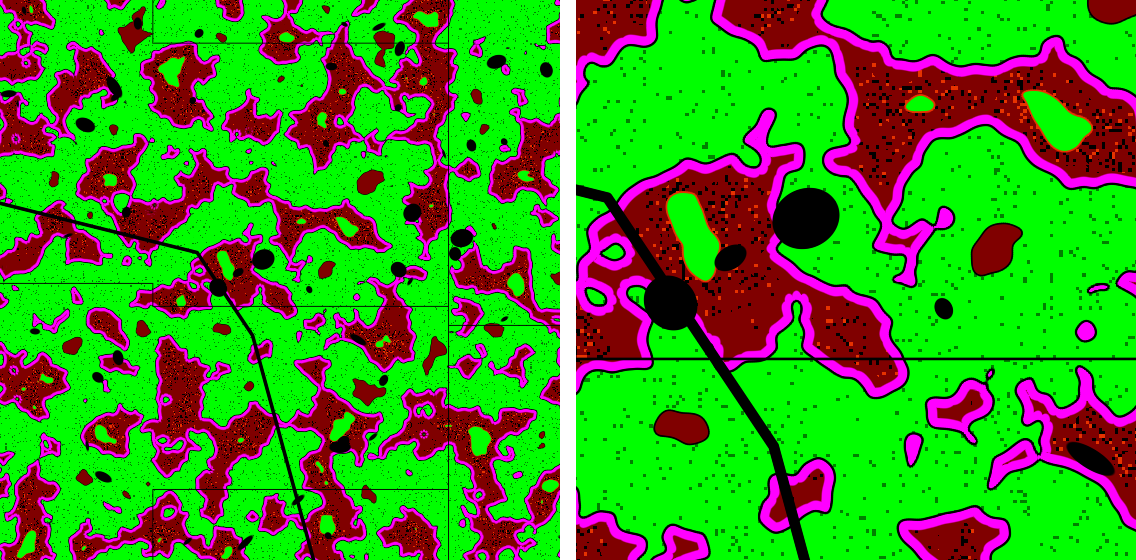
Left, the full canvas; right, a detail of the centre.
This texture is drawn by a Shadertoy shader. Its source:

```glsl
// Green ground with ragged magenta-rimmed red islands, black blots and a net of black lines.
#define ISLAND_FREQ 11.0
#define SHORE_LEVEL 0.045
#define RIM_WIDTH 0.0062
#define OUTLINE 0.0007
#define PEAK_LEVEL 0.47
#define SPECK_CELLS 512.0
#define BLOT_COUNT 46
#define THIN_LINE 0.0008
#define THICK_LINE 0.0032

const vec3 GREEN = vec3(0.0, 1.0, 0.0);
const vec3 MAGENTA = vec3(1.0, 0.0, 1.0);
const vec3 MAROON = vec3(0.5, 0.0, 0.0);
const vec3 ORANGE = vec3(0.9, 0.2, 0.0);
const vec3 BLACK = vec3(0.0);

// Thin frame lines, each stored as start.xy, end.xy
const vec4 FRAMES[9] = vec4[9](
    vec4(0.801, 0.0, 0.801, 1.0), vec4(0.273, 0.923, 0.801, 0.923),
    vec4(0.273, 0.923, 0.273, 1.0), vec4(0.0, 0.494, 0.273, 0.494),
    vec4(0.273, 0.453, 0.273, 0.494), vec4(0.273, 0.453, 0.801, 0.453),
    vec4(0.801, 0.419, 1.0, 0.419), vec4(0.273, 0.126, 0.801, 0.126),
    vec4(0.273, 0.0, 0.273, 0.126));

// Corners of the thick bent line
const vec2 ROUTE[4] = vec2[4](
    vec2(0.0, 0.637), vec2(0.352, 0.549), vec2(0.451, 0.401), vec2(0.56, 0.0));

vec2 hash22(vec2 p) {
    vec3 q = fract(p.xyx * vec3(0.1031, 0.1030, 0.0973));
    q += dot(q, q.yzx + 33.33);
    return fract((q.xx + q.yz) * q.zy);
}

float cornerSlope(vec2 cell, vec2 corner, vec2 f) {
    return dot(hash22(cell + corner) * 2.0 - 1.0, f - corner);
}

float gradientNoise(vec2 p) {
    vec2 i = floor(p), f = fract(p);
    vec2 w = f * f * f * (f * (f * 6.0 - 15.0) + 10.0);
    vec2 e = vec2(0.0, 1.0);
    return mix(mix(cornerSlope(i, e.xx, f), cornerSlope(i, e.yx, f), w.x),
               mix(cornerSlope(i, e.xy, f), cornerSlope(i, e.yy, f), w.x), w.y);
}

float height(vec2 p) {
    p = p * ISLAND_FREQ + 40.0;
    return gradientNoise(p) + 0.5 * gradientNoise(p * 2.3 + 17.0)
         + 0.22 * gradientNoise(p * 5.2 + 51.0);
}

// Lowest height on a ring: shrinks the islands by the rim width
float erodedHeight(vec2 p) {
    float low = height(p);
    vec2 dir = vec2(RIM_WIDTH, 0.0);
    for (int i = 0; i < 8; i++) {
        low = min(low, height(p + dir));
        dir = mat2(0.7071, 0.7071, -0.7071, 0.7071) * dir;
    }
    return low;
}

float segmentDistance(vec2 p, vec2 a, vec2 b) {
    vec2 ab = b - a;
    return length(p - a - ab * clamp(dot(p - a, ab) / dot(ab, ab), 0.0, 1.0));
}

// Scattered ellipses of random size, stretch and direction
float blotDistance(vec2 p) {
    float d = 1.0;
    for (int i = 0; i < BLOT_COUNT; i++) {
        vec2 seed = vec2(float(i) * 3.0 + 5.0, 211.0);
        vec2 shape = hash22(seed + 71.0);
        vec2 axis = normalize(hash22(seed + 139.0) - 0.5 + vec2(0.001));
        vec2 q = p - hash22(seed);
        q = vec2(dot(q, axis), dot(q, vec2(-axis.y, axis.x)));
        float longAxis = mix(0.006, 0.022, shape.x * shape.x);
        vec2 radii = longAxis * vec2(1.0, mix(0.3, 0.9, shape.y));
        d = min(d, (length(q / radii) - 1.0) * radii.y);
    }
    return d;
}

// Smooth coverage of the region where d is negative
float cover(float d, float pixel) {
    return 1.0 - smoothstep(-0.6 * pixel, 0.6 * pixel, d);
}

void mainImage(out vec4 fragColor, in vec2 fragCoord) {
    float pixel = 1.0 / iResolution.y;
    vec2 uv = fragCoord * pixel;

    // Fields, scaled to approximate distances
    float h = height(uv);
    float core = erodedHeight(uv);
    float slope = max(length(vec2(dFdx(h), dFdy(h))) / pixel, 2.0);
    float coreSlope = max(length(vec2(dFdx(core), dFdy(core))) / pixel, 2.0);
    float shore = (SHORE_LEVEL - h) / slope;
    float inner = (SHORE_LEVEL - core) / coreSlope;

    // Specks: sparse on the ground, denser towards island centres
    vec2 speck = hash22(floor(uv * SPECK_CELLS) + 7.0);
    vec3 ground = mix(GREEN, BLACK, 0.5 * step(speck.x, 0.04));
    float density = 0.25 * smoothstep(SHORE_LEVEL + 0.06, 0.4, h);
    vec3 grain = speck.y < 0.3 ? ORANGE : BLACK;
    vec3 island = mix(MAROON, grain, step(speck.x, density));

    // Layers, with small green holes on peaks and red dots in hollows
    vec3 color = mix(ground, MAGENTA, cover(shore, pixel));
    color = mix(color, island, cover(inner, 1.5 * pixel));
    color = mix(color, BLACK, cover(abs(shore) - OUTLINE, pixel));
    float peak = (PEAK_LEVEL - abs(h)) / slope;
    color = mix(color, h > 0.0 ? ORANGE : BLACK, cover(peak - 0.001, pixel));
    color = mix(color, h > 0.0 ? GREEN : MAROON, cover(peak, pixel));

    // Black blots and lines
    float ink = blotDistance(uv);
    for (int i = 0; i < 9; i++)
        ink = min(ink, segmentDistance(uv, FRAMES[i].xy, FRAMES[i].zw) - THIN_LINE);
    for (int i = 0; i < 3; i++)
        ink = min(ink, segmentDistance(uv, ROUTE[i], ROUTE[i + 1]) - THICK_LINE);
    color = mix(color, BLACK, cover(ink, pixel));

    fragColor = vec4(color, 1.0);
}
```
